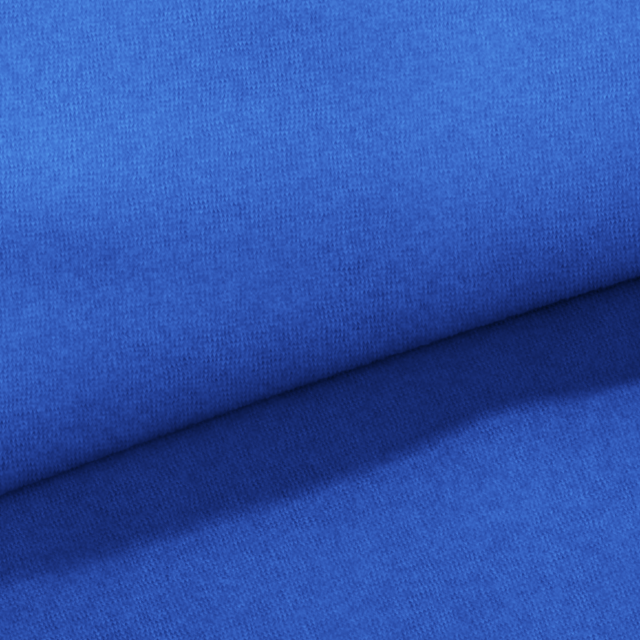
Write a Shadertoy shader that draws this texture.

```glsl
// Soft blue knitted cloth: a broad rounded fold lies over a lower layer and
// shades it. Curves give the fold and shadow edges, smooth falloffs give the
// light, and interlocking stitches with layered noise give the fuzzy knit.

float hash(vec2 p) {
    vec3 q = fract(vec3(p.xyx) * 0.1031);
    q += dot(q, q.yzx + 33.33);
    return fract((q.x + q.y) * q.z);
}

float noise(vec2 p) {
    vec2 i = floor(p), f = fract(p);
    f = f * f * (3.0 - 2.0 * f);
    return mix(mix(hash(i), hash(i + vec2(1, 0)), f.x),
               mix(hash(i + vec2(0, 1)), hash(i + vec2(1, 1)), f.x), f.y);
}

float fbm(vec2 p) {
    float sum = 0.0, amp = 0.5;
    for (int i = 0; i < 4; i++) {
        sum += amp * (noise(p) - 0.5);
        p = mat2(1.6, 1.2, -1.2, 1.6) * p + 7.3;
        amp *= 0.55;
    }
    return sum;
}

// Soft elliptical patch of light or shade
float patchAt(vec2 p, vec2 center, vec2 size) {
    vec2 q = (p - center) / size;
    return exp(-dot(q, q));
}

float foldEdge(float x) {
    return 0.225 + 0.38 * x - 0.037 * x * x;
}

float shadowEdge(float x) {
    float bulge = (x - 0.78) / 0.12, corner = x / 0.08;
    return 0.075 + 0.33 * x + 0.024 * exp(-bulge * bulge)
         + 0.014 * exp(-corner * corner);
}

// Columns of V-shaped stitches with uneven yarn, roughly -1 to 1
float knit(vec2 p, vec2 count) {
    p += 0.005 * vec2(noise(p * 22.0), noise(p * 22.0 + 40.0));
    vec2 q = p * count;
    q.x += 0.5 * (noise(q * vec2(0.5, 0.8)) - 0.5);
    float arm = abs(fract(q.x) - 0.5);
    float column = cos(6.2832 * q.x);
    float stitch = sin(6.2832 * (q.y + 1.1 * arm));
    float yarn = 0.3 + 1.4 * noise(q * 0.8);
    return (0.6 * column + 0.4 * stitch) * yarn;
}

// Upper layer: light falls off toward the rolled edge
float upperLight(vec2 p, float d) {
    float t = 0.32 + 0.70 * (1.0 - exp(-d / 0.17));
    t -= 0.20 * exp(-d / 0.012);
    t -= 0.15 * patchAt(p, vec2(0.02, 0.60), vec2(0.24, 0.07));
    t -= 0.10 * patchAt(p, vec2(0.46, 0.93), vec2(0.16, 0.10));
    t -= 0.06 * patchAt(p, vec2(0.42, 0.62), vec2(0.25, 0.08));
    t += 0.06 * patchAt(p, vec2(0.05, 0.76), vec2(0.20, 0.08));
    t += 0.07 * patchAt(p, vec2(0.88, 0.80), vec2(0.20, 0.20));
    return t;
}

// Lower layer: cast shadow under the fold, then lit cloth
float lowerLight(vec2 p, float d) {
    float s = shadowEdge(p.x) + 0.006 * fbm(p * 12.0) - p.y;
    float shade = mix(0.39, 0.29, p.x) - 0.16 * exp(d / 0.035);
    shade -= 0.18 * exp(d / 0.010);
    float lit = 0.58 + 0.20 * (1.0 - exp(-max(s, 0.0) / 0.06));
    lit += 0.06 * patchAt(p, vec2(0.88, 0.25), vec2(0.25, 0.13));
    lit -= 0.10 * patchAt(p, vec2(0.10, 0.0), vec2(0.28, 0.07));
    float blur = mix(0.022, 0.015, p.x);
    return mix(shade, lit, smoothstep(-blur, blur, s));
}

// Dark navy to bright royal blue
vec3 clothColor(float t) {
    t = clamp(t, -0.1, 1.25);
    return vec3(0.02, 0.06, 0.18) + t * vec3(0.20, 0.31, 0.90)
         + t * t * vec3(0.03, 0.08, -0.26);
}

void mainImage(out vec4 fragColor, in vec2 fragCoord) {
    vec2 p = fragCoord / iResolution.xy;
    float pixel = 1.0 / iResolution.y;
    float d = p.y - foldEdge(p.x) + 0.003 * (noise(p * 160.0) - 0.5);
    float above = smoothstep(-0.0015 - pixel, 0.0015 + pixel, d);

    // Broad light on both layers
    float light = mix(lowerLight(p, min(d, 0.0)), upperLight(p, max(d, 0.0)), above);
    light += 0.07 * fbm(p * 7.0);

    // Stitches run upright above and slant below
    vec2 upper = vec2(p.x + 0.06 * p.y, p.y - 0.15 * p.x);
    vec2 lower = vec2(p.x + 0.45 * p.y, p.y - 0.35 * p.x);
    float weave = mix(knit(lower, vec2(125.0, 150.0)),
                      knit(upper, vec2(140.0, 125.0)), above);
    float visible = 0.6 + 0.8 * noise(p * 9.0);
    float contrast = 0.3 + 0.7 * smoothstep(0.1, 0.7, light);
    light += 0.095 * weave * visible * contrast;

    // Brushed fibres and fine grain
    light += contrast * (0.19 * fbm(p * vec2(80.0, 100.0))
           + 0.17 * (noise(p * 290.0) - 0.5));

    fragColor = vec4(clothColor(light), 1.0);
}
```
